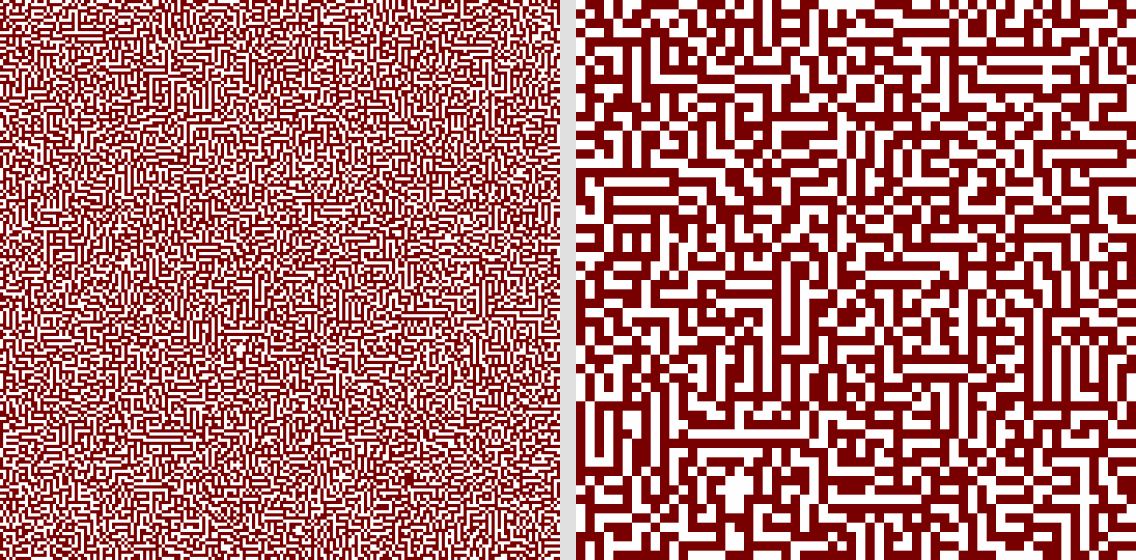
Left: the whole. Right: its middle third, enlarged.
Give the GLSL for this pattern, as a Shadertoy shader.

```glsl
// Dark red maze of one-cell walls and corridors, grown by a cellular automaton.
// Each pixel evolves a 32 x 32 window of random cells, one bit per cell, with
// the rule "born on 3, survives on 1 to 5", counting neighbours by bit logic.

#define CELLS 180.0
#define GENERATIONS 24
#define SEED 7u
#define WALL_COLOR vec3(0.47, 0.0, 0.0)
#define PATH_COLOR vec3(1.0, 0.995, 0.995)

const int WINDOW = 32;
const int HALF_WINDOW = 16;

// 32 random bits for one block of a row
uint hashBits(uint block, uint row) {
    uint h = (block + SEED * 101u) * 0x9E3779B9u ^ (row * 0x85EBCA6Bu + SEED);
    h = (h ^ (h >> 16)) * 0x7FEB352Du;
    h = (h ^ (h >> 15)) * 0x846CA68Bu;
    return h ^ (h >> 16);
}

// 32 neighbouring random cells of a row, starting at any column
uint randomRow(uint column, uint row) {
    uint block = column >> 5, shift = column & 31u;
    uint low = hashBits(block, row) >> shift;
    uint high = (hashBits(block + 1u, row) << 1) << (31u - shift);
    return low | high;
}

// Sum of each cell and its two side neighbours: x = ones bit, y = twos bit
uvec2 sumOfThree(uint cells) {
    uint left = cells << 1, right = cells >> 1;
    uint pair = left ^ cells;
    return uvec2(pair ^ right, (left & cells) | (right & pair));
}

// Next state of a row from the three-cell sums of the rows around it
uint mazeRule(uint cells, uvec2 below, uvec2 here, uvec2 above) {
    uint onesPair = below.x ^ here.x;
    uint ones = onesPair ^ above.x;
    uint carry = (below.x & here.x) | (above.x & onesPair);
    uint pairA = below.y ^ here.y, bothA = below.y & here.y;
    uint pairB = above.y ^ carry, bothB = above.y & carry;
    uint twos = pairA ^ pairB;
    uint fours = bothA ^ bothB ^ (pairA & pairB);
    // Totals include the cell itself: birth at 3, survival at 2 to 6
    uint birth = ones & twos & ~fours;
    uint survive = (twos | fours) & ~(ones & twos & fours);
    return birth | (cells & survive);
}

// Settled states of the four cells that meet at a grid corner:
// lower left, lower right, upper left, upper right
vec4 cellsAroundCorner(ivec2 corner) {
    uvec2 origin = uvec2(corner - HALF_WINDOW + 1024);
    uint rows[WINDOW];
    for (int y = 0; y < WINDOW; y++)
        rows[y] = randomRow(origin.x, origin.y + uint(y));

    // The evolved band narrows slowly, as far rows stop mattering
    for (int g = 0; g < GENERATIONS; g++) {
        int first = 1 + g / 3;
        uvec2 below = sumOfThree(rows[first - 1]);
        uvec2 here = sumOfThree(rows[first]);
        for (int y = first; y < WINDOW - first; y++) {
            uvec2 above = sumOfThree(rows[y + 1]);
            rows[y] = mazeRule(rows[y], below, here, above);
            below = here;
            here = above;
        }
    }

    uint lower = rows[HALF_WINDOW - 1] >> (HALF_WINDOW - 1);
    uint upper = rows[HALF_WINDOW] >> (HALF_WINDOW - 1);
    return vec4(uvec4(lower, lower >> 1, upper, upper >> 1) & 1u);
}

void mainImage(out vec4 fragColor, in vec2 fragCoord) {
    float pixelWidth = CELLS / min(iResolution.x, iResolution.y);
    vec2 p = fragCoord * pixelWidth;
    vec2 corner = floor(p + 0.5);
    vec4 wall = cellsAroundCorner(ivec2(corner));

    // Share of the pixel square covered by each of the four cells
    vec2 share = clamp((p - corner) / pixelWidth + 0.5, 0.0, 1.0);
    vec2 columns = mix(wall.xz, wall.yw, share.x);
    float coverage = mix(columns.x, columns.y, share.y);

    fragColor = vec4(mix(PATH_COLOR, WALL_COLOR, coverage), 1.0);
}
```
